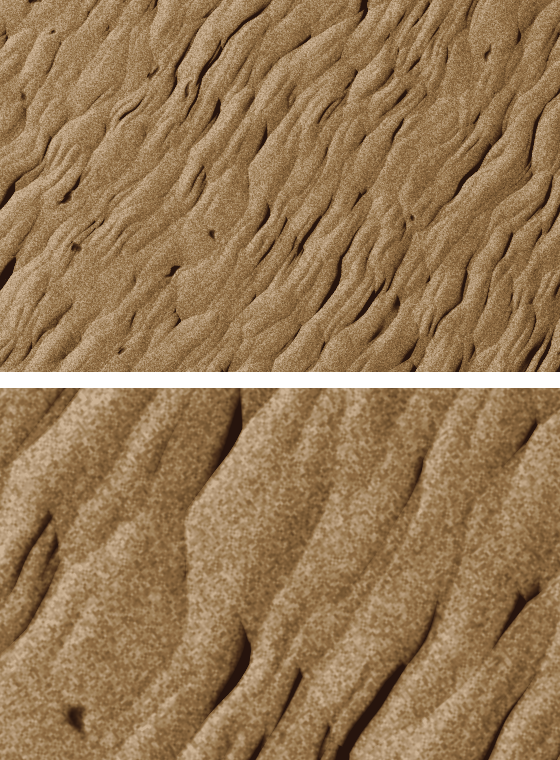
Top, the full canvas; bottom, a detail of the centre.
Write a Shadertoy shader that draws this texture.

```glsl
// Wind and water rippled sand: a height field of overlapping, slanted lobes,
// creased strands and scattered pits, lit by a low sun from the left.
// The slope toward the sun picks a tone from a sand ramp; grain is added on top.

const vec2  SUN          = vec2(-0.94, 0.34);   // direction toward the light
const vec2  ACROSS       = vec2(0.82, -0.572);  // axis across the ripples
const float FLOW_BEND    = 0.06;                // ripples steepen to the right
const vec2  LOBE_SIZE    = vec2(0.074, 0.165);  // width, length
const float LOBE_HEIGHT  = 0.027;
const vec2  STRAND_FREQ  = vec2(16.0, 4.8);
const float STRAND_DEPTH = 0.0125;
const float PIT_CELL     = 0.2;
const float PIT_CHANCE   = 0.34;
const float BASE_TONE    = 0.598;
const float RELIEF_GAIN  = 0.20;
const float SHADOW_GAIN  = 0.36;
const float GRAIN_GAIN   = 0.26;

// Sand ramp from deep shadow to lit crest; red doubles as the tone.
const vec3 SAND[7] = vec3[7](
    vec3(0.15, 0.08, 0.05), vec3(0.31, 0.20, 0.11), vec3(0.45, 0.33, 0.19),
    vec3(0.56, 0.42, 0.26), vec3(0.62, 0.50, 0.34), vec3(0.69, 0.58, 0.45),
    vec3(0.80, 0.70, 0.58));

vec3 hash3(vec2 cell) {
    vec3 h = fract(cell.xyx * vec3(0.1031, 0.1030, 0.0973));
    h += dot(h, h.yxz + 33.33);
    return fract((h.xxy + h.yzz) * h.zyx);
}

float noise(vec2 p) {
    vec2 i = floor(p), f = fract(p);
    f = f * f * (3.0 - 2.0 * f);
    float low  = mix(hash3(i).x, hash3(i + vec2(1, 0)).x, f.x);
    float high = mix(hash3(i + vec2(0, 1)).x, hash3(i + vec2(1, 1)).x, f.x);
    return mix(low, high, f.y);
}

// Canvas position to (across, along) the ripples, bent and wavering.
vec2 flowCoords(vec2 p) {
    vec2 q = vec2(dot(p, ACROSS), dot(p, vec2(-ACROSS.y, ACROSS.x)));
    q.x += FLOW_BEND * (p.x - 0.75) * (p.x - 0.75);
    q.x += 0.07 * noise(p * 3.1 + 7.0) + 0.034 * noise(p * 9.0 + 19.0);
    q.x += 0.007 * noise(p * 27.0 + 5.0);
    q.y += 0.08 * noise(p * 4.3 + 41.0);
    return q;
}

// Highest of the neighbouring tapered domes; they meet in sharp creases.
float lobes(vec2 q) {
    vec2 g = q / LOBE_SIZE;
    vec2 base = floor(g);
    float top = -9.0;
    for (int j = -1; j <= 1; j++)
    for (int i = -2; i <= 2; i++) {
        vec2 cell = base + vec2(i, j);
        vec3 r = hash3(cell + 50.0);
        vec2 d = g - cell - 0.5 - 0.8 * (r.xy - 0.5);
        d.x += (r.y - 0.5) * d.y + 0.35 * d.y * d.y;
        d.x *= (0.85 + 0.4 * r.z) * (1.0 + 0.3 * clamp(d.y, -1.0, 1.0));
        float x2 = d.x * d.x;
        top = max(top, 0.45 * r.x - 0.7 * x2 - x2 * x2 - 0.8 * d.y * d.y);
    }
    return max(top, -1.2);
}

// Long V-shaped grooves where the noise crosses its middle value.
float strands(vec2 q) {
    float broad = abs(2.0 * noise(q * STRAND_FREQ + 3.0) - 1.0);
    float fine  = abs(2.0 * noise(q * STRAND_FREQ * 2.3 + 61.0) - 1.0);
    return broad + 0.4 * fine;
}

// Sparse ragged hollows, stretched along the flow; 1 at the deepest point.
float pits(vec2 q) {
    vec2 base = floor(q / PIT_CELL);
    vec2 ragged = 0.018 * vec2(noise(q * 60.0), noise(q * 60.0 + 33.0)) - 0.009;
    float depth = 0.0;
    for (int j = -1; j <= 1; j++)
    for (int i = -1; i <= 1; i++) {
        vec2 cell = base + vec2(i, j);
        vec3 r = hash3(cell + 131.0);
        vec2 d = q + ragged - (cell + 0.15 + 0.7 * r.xy) * PIT_CELL;
        d /= vec2(0.009, mix(0.012, 0.040, r.y * r.y));
        depth = max(depth, step(r.z, PIT_CHANCE) * exp(-dot(d, d)));
    }
    return depth;
}

float sandHeight(vec2 p) {
    vec2 q = flowCoords(p);
    float lobeShare   = 0.55 + 0.9 * noise(p * 3.7 + 80.0);
    float strandShare = 0.25 + 1.5 * noise(p * 5.6 + 23.0);
    return LOBE_HEIGHT * lobeShare * lobes(q)
         + STRAND_DEPTH * strandShare * strands(q)
         + 0.003 * noise(p * 28.0) - 0.007 * pits(q);
}

vec3 sandColor(float tone) {
    vec3 color = SAND[0];
    for (int i = 1; i < 7; i++) {
        float span = SAND[i].r - SAND[i - 1].r;
        color = mix(color, SAND[i], clamp((tone - SAND[i - 1].r) / span, 0.0, 1.0));
    }
    return color;
}

void mainImage(out vec4 fragColor, in vec2 fragCoord) {
    vec2 p = fragCoord / iResolution.y;

    // Relief: slope facing the sun, with deep shadow on steep lee sides
    float reach = 0.0022;
    float slope = (sandHeight(p - SUN * reach) - sandHeight(p + SUN * reach)) / (2.0 * reach);
    float tone = BASE_TONE + RELIEF_GAIN * clamp(slope, -1.0, 0.6);
    tone -= SHADOW_GAIN * smoothstep(0.5, 1.05, -slope);
    tone -= 0.36 * smoothstep(0.2, 0.9, pits(flowCoords(p)));

    // Light falls off to the right
    tone += 0.045 * (0.7 - p.x) + 0.015 * (p.y - 0.5);

    // Grain: two turned layers of fine speckle
    mat2 turn = mat2(0.8, 0.6, -0.6, 0.8);
    float grain = 0.5 * noise(turn * p * 290.0) + 0.7 * noise(p * turn * 460.0 + 9.0) - 0.6;
    tone += GRAIN_GAIN * grain * smoothstep(0.05, 0.5, tone);

    fragColor = vec4(sandColor(tone), 1.0);
}
```
